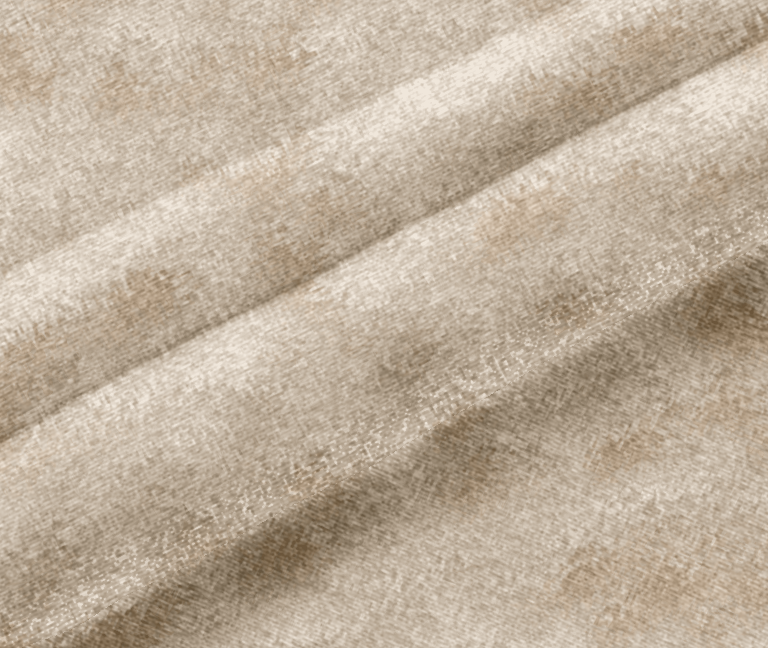
This texture is drawn by a Shadertoy shader. Its source:

```glsl
#define RIB_COUNT 160.0
#define RIB_DEPTH 0.045
#define THREAD_DEPTH 0.30
#define GRAIN_DEPTH 0.25
#define PATCH_DEPTH 0.55
#define FOLD_ANGLE 0.46
#define FLOOR_ANGLE -0.42
#define SHADOW_COLOR vec3(0.40, 0.335, 0.245)
#define MID_COLOR vec3(0.70, 0.635, 0.555)
#define LIGHT_COLOR vec3(0.94, 0.905, 0.86)

float hash(vec2 p) {
    vec3 q = fract(vec3(p.xyx) * 0.1031);
    q += dot(q, q.yzx + 33.33);
    return fract((q.x + q.y) * q.z);
}

float noise(vec2 p) {
    vec2 i = floor(p), f = fract(p);
    f = f * f * (3.0 - 2.0 * f);
    return mix(mix(hash(i), hash(i + vec2(1, 0)), f.x),
               mix(hash(i + vec2(0, 1)), hash(i + vec2(1, 1)), f.x), f.y);
}

float fbm(vec2 p) {
    float sum = 0.0, amp = 0.5;
    for (int i = 0; i < 4; i++) {
        sum += amp * noise(p);
        p = p * 2.03 + 17.3;
        amp *= 0.65;
    }
    return sum / 1.174;
}

vec2 rotate(vec2 p, float angle) {
    float c = cos(angle), s = sin(angle);
    return vec2(c * p.x + s * p.y, c * p.y - s * p.x);
}

// Soft spot stretched along the folds
float spot(vec2 p, vec2 center, vec2 radius) {
    vec2 d = rotate(p - center, FOLD_ANGLE) / radius;
    return exp(-dot(d, d));
}

// Light on the flat cloth and both rolls; heights are measured from each fold line
float foldTone(vec2 p, float back, float crease, float ridge) {
    float flatTone = 0.70 - 0.08 * exp(-max(back, 0.0) / 0.07);

    float s = clamp(-back / max(crease - back, 0.01), 0.0, 1.0);
    float upper = mix(0.83, 0.62, smoothstep(0.08, 0.55, s));
    upper -= 0.15 * smoothstep(0.5, 0.9, s) + 0.14 * smoothstep(0.9, 1.0, s);

    s = clamp(-crease / max(ridge - crease, 0.01), 0.0, 1.0);
    float lower = mix(0.82, 0.63, smoothstep(0.1, 0.45, s));
    lower -= 0.19 * smoothstep(0.4, 0.8, s);
    lower -= 0.22 * exp(-s * 30.0);
    lower += 0.12 * smoothstep(0.82, 0.97, s);

    float depth = max(-ridge, 0.0);
    float ground = mix(0.27, 0.60, smoothstep(0.05, 0.21, depth));
    ground += 0.06 * smoothstep(0.2, 0.5, depth);

    float tone = mix(ground, lower, smoothstep(-0.035, 0.015, ridge));
    tone = mix(tone, upper, smoothstep(-0.005, 0.006, crease));
    return mix(tone, flatTone, smoothstep(-0.008, 0.008, back));
}

void mainImage(out vec4 fragColor, in vec2 fragCoord) {
    vec2 p = fragCoord / iResolution.y;

    // Fold lines, with a slight waver
    float waver = 0.012 * (noise(p * 7.0) - 0.5);
    float back = p.y - 0.574 - 0.474 * p.x + waver;
    float crease = p.y - 0.319 - 0.527 * p.x + waver;
    float ridge = p.y + 0.027 - 0.558 * p.x + 2.0 * waver;
    float tone = foldTone(p, back, crease, ridge);

    // Worn and shaded areas
    tone -= 0.12 * spot(p, vec2(0.80, 0.78), vec2(0.10, 0.03));
    tone -= 0.10 * spot(p, vec2(0.62, 0.43), vec2(0.08, 0.05));
    tone -= 0.08 * spot(p, vec2(0.44, 0.84), vec2(0.07, 0.03));
    tone -= 0.12 * spot(p, vec2(0.42, 0.14), vec2(0.18, 0.06));
    tone -= 0.10 * spot(p, vec2(0.05, 0.18), vec2(0.22, 0.08));
    tone -= 0.09 * spot(p, vec2(1.16, 0.54), vec2(0.10, 0.05));
    tone += 0.10 * spot(p, vec2(1.03, 0.62), vec2(0.10, 0.03));
    tone += 0.10 * spot(p, vec2(0.47, 0.31), vec2(0.12, 0.025));
    tone += 0.07 * spot(p, vec2(0.78, 0.90), vec2(0.16, 0.05));

    // Threads in both weave directions
    vec2 weave = rotate(p, ridge < 0.0 ? FLOOR_ANGLE : FOLD_ANGLE);
    float along = noise(weave * vec2(75.0, 220.0));
    float across = noise(weave * vec2(210.0, 85.0) + 41.0);
    float grain = noise(weave * vec2(230.0, 260.0) + 9.0);
    float rib = sin(6.2832 * (weave.y * RIB_COUNT + 0.5 * noise(weave * 24.0)));

    // Mottled pile whose borders break up along the threads
    vec2 pile = rotate(p, FOLD_ANGLE) * vec2(9.0, 13.0);
    float mottle = fbm(pile + 0.6 * (vec2(along, across) - 0.5)) - 0.5;
    tone += PATCH_DEPTH * mottle;
    tone += THREAD_DEPTH * (0.5 * (along + across) - 0.5);
    tone += GRAIN_DEPTH * (grain - 0.5) + RIB_DEPTH * rib;

    // Glinting fibres along the ridge
    float sheen = exp(-pow((ridge - 0.035) / 0.045, 2.0));
    tone += 0.18 * sheen * smoothstep(0.58, 0.85, grain);

    // Tone ramp with warmer worn pile
    tone = clamp(tone, 0.0, 1.0);
    vec3 color = mix(SHADOW_COLOR, MID_COLOR, min(tone * 2.0, 1.0));
    color = mix(color, LIGHT_COLOR, max(tone * 2.0 - 1.0, 0.0));
    color += vec3(0.018, 0.0, -0.016) * smoothstep(0.0, 0.2, -mottle);
    fragColor = vec4(color, 1.0);
}
```
